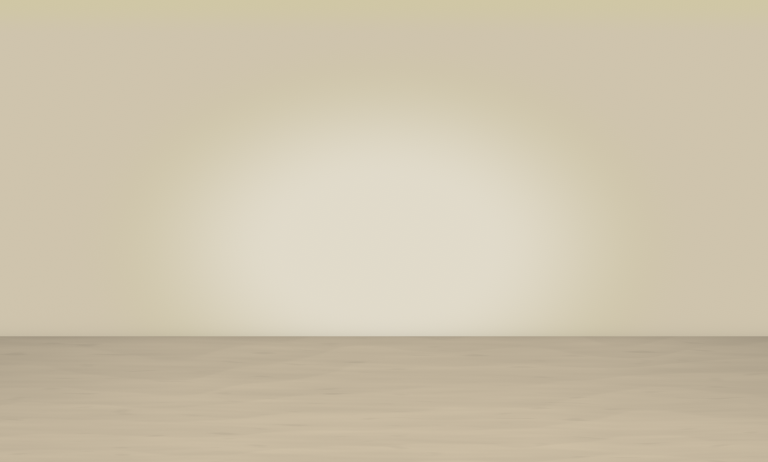
This background is drawn by a Shadertoy shader. Its source:

```glsl
// An empty studio scene: a beige wall with a soft oval glow above a pale wooden tabletop.
// The wall blends colours by elliptical distance; the wood layers stretched gradient
// noise for fibres over the contour lines of a warped field for growth rings.

const float HORIZON = 0.272;

vec2 hashGradient(vec2 cell) {
    vec2 h = vec2(dot(cell, vec2(127.1, 311.7)), dot(cell, vec2(269.5, 183.3)));
    return fract(sin(h) * 43758.5) * 2.0 - 1.0;
}

float gradientNoise(vec2 p) {
    vec2 i = floor(p), f = fract(p);
    vec2 u = f * f * f * (f * (f * 6.0 - 15.0) + 10.0);
    float a = dot(hashGradient(i), f);
    float b = dot(hashGradient(i + vec2(1, 0)), f - vec2(1, 0));
    float c = dot(hashGradient(i + vec2(0, 1)), f - vec2(0, 1));
    float d = dot(hashGradient(i + vec2(1, 1)), f - vec2(1, 1));
    return mix(mix(a, b, u.x), mix(c, d, u.x), u.y);
}

vec3 wallColor(vec2 uv) {
    vec3 beige = vec3(0.810, 0.768, 0.678);
    vec3 straw = vec3(0.814, 0.780, 0.668);
    vec3 cream = vec3(0.880, 0.856, 0.792);

    // Oval glow with a faint straw-coloured fringe
    float r = length((uv - vec2(0.5, 0.465)) / vec2(0.345, 0.385));
    vec3 color = mix(beige, straw, 0.7 * smoothstep(1.2, 0.85, r));
    color = mix(color, cream, smoothstep(1.05, 0.38, r));

    // Warm band along the top and contact shade over the table edge
    color = mix(color, straw * vec3(1.0, 1.0, 0.97), smoothstep(0.92, 1.0, uv.y));
    return color * (1.0 - 0.05 * exp(-(uv.y - HORIZON) * 70.0));
}

vec3 woodColor(vec2 uv) {
    float depth = (HORIZON - uv.y) / HORIZON;
    float side = abs(uv.x - 0.5) * 2.0;

    // Base tone: dim at the back corners, lighter toward the viewer
    vec3 color = mix(vec3(0.738, 0.688, 0.598), vec3(0.786, 0.732, 0.636),
                     smoothstep(0.0, 0.85, depth));
    color *= 1.0 - 0.075 * side * side * (1.0 - 0.7 * depth);

    // Growth rings: arches at the back that flatten toward the front
    float warp = gradientNoise(vec2(uv.x * 5.0 + 2.3, depth * 1.6));
    float arch = mix(2.8, 1.0, smoothstep(0.1, 0.7, depth));
    float rings = depth * 7.0 + uv.x * 1.5 + warp * arch
                + 0.2 * gradientNoise(vec2(uv.x * 14.0, depth * 9.0));
    float phase = fract(rings);
    float line = smoothstep(0.0, 0.85, phase) * smoothstep(1.0, 0.85, phase);
    float grain = 0.018 * (0.4 - line);

    // Long fibres at three scales, bent along the rings
    vec2 fibre = vec2(uv.x * 3.0, uv.y + 0.018 * uv.x + 0.012 * warp);
    float scale = 38.0;
    for (int i = 0; i < 3; i++) {
        grain += 0.022 * gradientNoise(fibre * vec2(1.0, scale) + float(i) * 17.0);
        fibre.x *= 1.9;
        scale *= 2.0;
    }

    // Sparse dark pores
    float pores = gradientNoise(vec2(uv.x * 22.0, fibre.y * 130.0) + 41.0);
    grain -= 0.035 * smoothstep(0.2, 0.6, pores);

    // Narrow shadow along the back edge
    return color * (1.0 + grain) * (1.0 - 0.07 * exp(-depth * 28.0));
}

void mainImage(out vec4 fragColor, in vec2 fragCoord) {
    vec2 uv = fragCoord / iResolution.xy;
    float pixel = 1.0 / iResolution.y;
    float wall = smoothstep(-0.7 * pixel, 0.7 * pixel, uv.y - HORIZON);
    vec3 color = mix(woodColor(vec2(uv.x, min(uv.y, HORIZON))),
                     wallColor(vec2(uv.x, max(uv.y, HORIZON))), wall);

    // Fine dither keeps the wide gradients free of banding
    color += hashGradient(fragCoord).x / 510.0;
    fragColor = vec4(color, 1.0);
}
```
